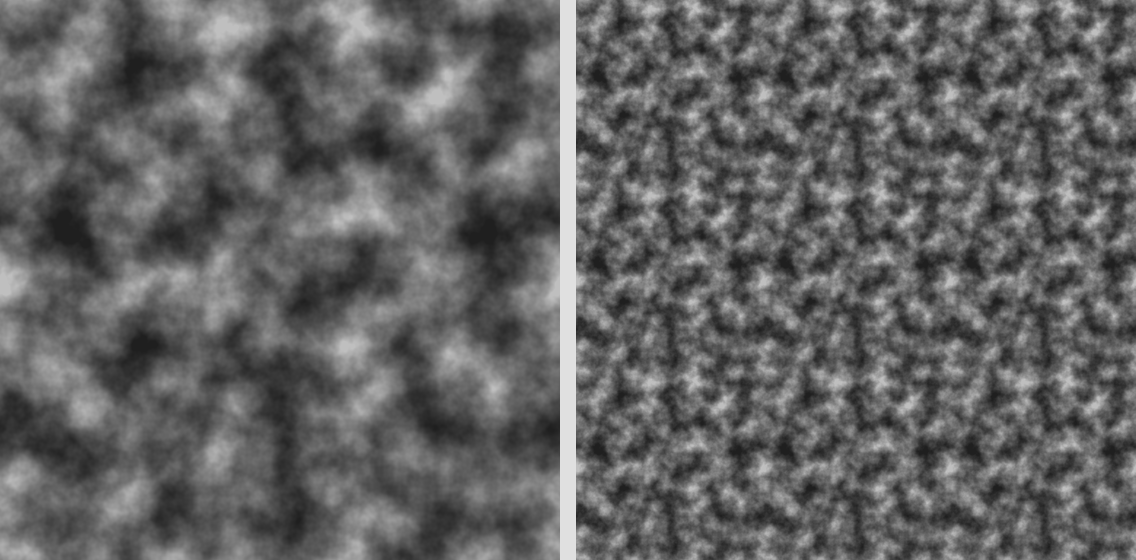
Left, the tile; right, the same tile 3 across and 3 down.
This texture is drawn by a WebGL 1 fragment shader. Its source:

```glsl
precision highp float;

uniform vec2 u_resolution;

const float BASE_CELLS = 8.0;     // lattice cells across the canvas, first octave
const int   OCTAVES = 5;
const float OCTAVE_GAIN = 0.5;    // amplitude ratio between octaves
const float MID_LEVEL = 0.558;    // brightness before the tone curve
const float CONTRAST = 0.307;
const float TONE_POWER = 1.7;     // widens the lights, compresses the darks
const float DARKEST = 0.12;
const float LIGHTEST = 0.75;

vec2 hash2(vec2 p, float seed) {
  vec3 q = fract(vec3(p.xyx + seed * 17.31) * vec3(0.1031, 0.1030, 0.0973));
  q += dot(q, q.yzx + 33.33);
  return fract((q.xx + q.yz) * q.zy);
}

// Dot product of a diagonal lattice gradient with the offset from its corner
float cornerSlope(vec2 cell, vec2 offset, float period, float seed) {
  vec2 gradient = 2.0 * step(0.5, hash2(mod(cell, period), seed)) - 1.0;
  return dot(gradient, offset);
}

// Gradient noise that wraps after a whole number of cells
float tiledNoise(vec2 p, float period, float seed) {
  vec2 cell = floor(p);
  vec2 f = p - cell;
  vec2 fade = f * f * f * (f * (f * 6.0 - 15.0) + 10.0);
  vec2 e = vec2(1.0, 0.0);
  float low = mix(cornerSlope(cell, f, period, seed),
                  cornerSlope(cell + e.xy, f - e.xy, period, seed), fade.x);
  float high = mix(cornerSlope(cell + e.yx, f - e.yx, period, seed),
                   cornerSlope(cell + e.xx, f - e.xx, period, seed), fade.x);
  return mix(low, high, fade.y);
}

// Sum of octaves, each shifted so that the lattices do not coincide
float cloud(vec2 uv) {
  float sum = 0.0;
  float amplitude = 1.0;
  float cells = BASE_CELLS;
  for (int i = 0; i < OCTAVES; i++) {
    float seed = float(i) + 1.0;
    vec2 shift = seed * vec2(0.37, 0.71);
    sum += amplitude * tiledNoise(uv * cells + shift, cells, seed);
    amplitude *= OCTAVE_GAIN;
    cells *= 2.0;
  }
  return sum;
}

void main() {
  vec2 uv = gl_FragCoord.xy / u_resolution;
  float level = max(MID_LEVEL + CONTRAST * cloud(uv), 0.0);
  float gray = clamp(pow(level, TONE_POWER), DARKEST, LIGHTEST);
  gl_FragColor = vec4(vec3(gray), 1.0);
}
```
